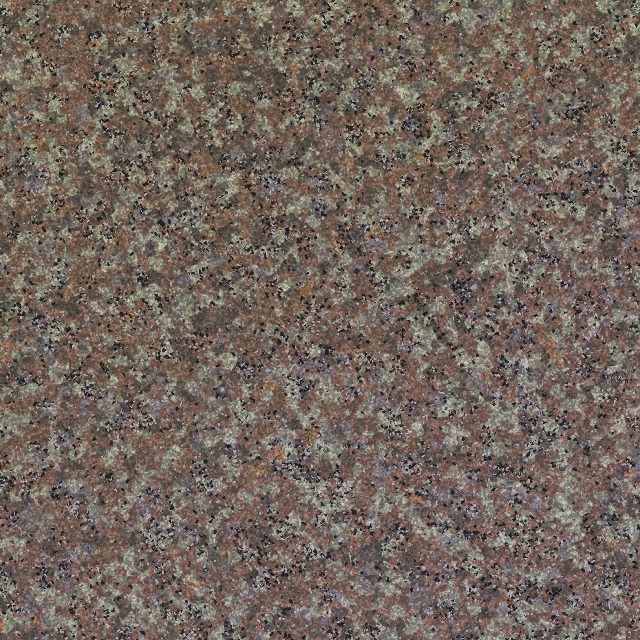
This texture is drawn by a three.js fragment shader. Its source:

```glsl
varying vec2 vUv;

const vec3 PINK_FELDSPAR = vec3(0.45, 0.36, 0.32);
const vec3 ORANGE_STAIN  = vec3(0.53, 0.41, 0.32);
const vec3 SMOKY_QUARTZ  = vec3(0.335, 0.305, 0.285);
const vec3 LILAC_QUARTZ  = vec3(0.45, 0.425, 0.425);
const vec3 PALE_FELDSPAR = vec3(0.56, 0.56, 0.505);
const vec3 BLACK_MICA    = vec3(0.10, 0.10, 0.11);
const vec3 MICA_GLINT    = vec3(0.72, 0.74, 0.77);

vec3 hash3(vec2 p) {
  vec3 q = fract(p.xyx * vec3(0.1031, 0.1030, 0.0973));
  q += dot(q, q.yxz + 33.33);
  return fract((q.xxy + q.yzz) * q.zyx);
}

// Layered sines that roughen the grain outlines
vec2 ragged(vec2 p, float frequency, float amount) {
  vec2 offset = vec2(0.0);
  for (int i = 0; i < 4; i++) {
    offset += amount * sin(frequency * p.yx + vec2(1.7, 4.1) * float(i));
    p = mat2(0.8, 0.6, -0.6, 0.8) * p + offset;
    frequency *= 1.55;
    amount *= 0.75;
  }
  return offset;
}

// Mineral shares by random pick, with a small shade change per grain
vec3 mineral(vec3 pick) {
  vec3 color = PINK_FELDSPAR;
  if (pick.x > 0.42) color = ORANGE_STAIN;
  if (pick.x > 0.44) color = SMOKY_QUARTZ;
  if (pick.x > 0.63) color = LILAC_QUARTZ;
  if (pick.x > 0.74) color = PALE_FELDSPAR;
  return color * mix(0.92, 1.08, pick.y);
}

// Cellular grains with softly blended borders
vec3 grains(vec2 p, float sharpness) {
  vec2 cell = floor(p);
  vec3 sum = vec3(0.0);
  float total = 0.0;
  for (int y = -1; y <= 1; y++) {
    for (int x = -1; x <= 1; x++) {
      vec2 id = cell + vec2(float(x), float(y));
      vec3 site = hash3(id);
      float weight = exp(-sharpness * length(id + site.xy - p));
      sum += weight * mineral(hash3(id + 71.0));
      total += weight;
    }
  }
  return sum / total;
}

// Scattered flecks: coverage of the chosen cells, 0 to 1
float flecks(vec2 p, float chance, float radius, float softness) {
  vec2 cell = floor(p);
  float cover = 0.0;
  for (int y = -1; y <= 1; y++) {
    for (int x = -1; x <= 1; x++) {
      vec2 id = cell + vec2(float(x), float(y));
      vec3 site = hash3(id);
      vec2 d = id + site.xy - p;
      float angle = 6.2832 * site.x;
      float along = dot(d, vec2(cos(angle), sin(angle)));
      float size = radius * mix(0.65, 1.2, site.y);
      float dist = sqrt(dot(d, d) + 0.9 * along * along);
      float shape = 1.0 - smoothstep(size - softness, size + softness, dist);
      cover = max(cover, shape * step(site.z, chance));
    }
  }
  return cover;
}

// Brightness of small crystals around zero
float sparkle(vec2 p, float sharpness) {
  return dot(grains(p, sharpness), vec3(0.333)) - 0.41;
}

void main() {
  vec2 uv = vUv;
  vec2 p = uv + ragged(uv, 230.0, 0.0022);
  vec2 fineP = uv + ragged(uv + 3.0, 620.0, 0.0008);

  // Large grains broken up by smaller ones
  vec3 color = grains(p * 56.0, 22.0);
  float broken = flecks(p * 76.0 + 19.0, 0.42, 0.58, 0.14);
  color = mix(color, grains(fineP * 120.0 + 40.0, 16.0), 0.1 + broken * 0.75);

  // Fine crystalline mottling in two sizes
  color *= 1.0 + 0.8 * sparkle(fineP * 210.0 + 90.0, 16.0)
               + 1.7 * sparkle(uv * 350.0 + 150.0, 18.0);

  // Clustered dark mica with bright glints
  float cluster = flecks(p * 40.0 + 7.0, 0.28, 0.58, 0.26);
  float mica = flecks(fineP * 165.0 + 13.0, mix(0.05, 0.52, cluster), 0.5, 0.16);
  float glint = flecks(fineP * 235.0 + 57.0, mix(0.04, 0.27, cluster), 0.46, 0.18);
  color = mix(color, BLACK_MICA, mica * 0.9);
  color = mix(color, MICA_GLINT, glint * 0.85);

  // Broad drift from warm at the top to cool at the lower right
  float cool = smoothstep(-0.5, 0.9, uv.x * 0.5 - uv.y + 0.4);
  color *= mix(vec3(0.98, 0.975, 0.93), vec3(1.02, 1.01, 1.06), cool);
  gl_FragColor = vec4(color, 1.0);
}
```
